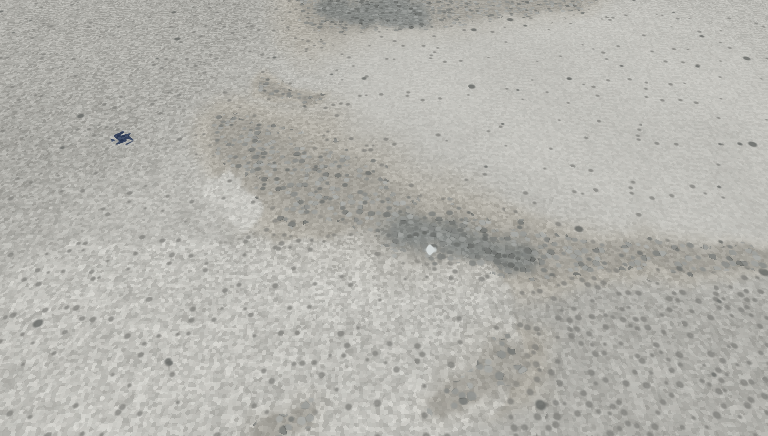
This texture is drawn by a WebGL 1 fragment shader. Its source:

```glsl
precision highp float;
// Worn pale concrete road seen at a slant, with loose grey gravel in a broken seam.
uniform vec2 u_resolution;

vec2 hash2(vec2 c) {
  return fract(sin(vec2(dot(c, vec2(127.1, 311.7)), dot(c, vec2(269.5, 183.3)))) * 43758.5);
}

// Cellular noise: nearest distance, second distance, random tone of the cell
vec3 cells(vec2 p) {
  vec2 base = floor(p);
  vec3 near = vec3(9.0, 9.0, 0.0);
  for (int j = -1; j <= 1; j++) {
    for (int i = -1; i <= 1; i++) {
      vec2 cell = base + vec2(float(i), float(j));
      float d = length(cell + 0.15 + 0.7 * hash2(cell) - p);
      if (d < near.x) near = vec3(d, near.x, hash2(cell + 41.7).x);
      else near.y = min(near.y, d);
    }
  }
  return near;
}

// Layered, turned sines for stains and ragged outlines
float waves(vec2 p) {
  float sum = 0.0, amp = 0.55;
  for (int i = 0; i < 5; i++) {
    sum += amp * sin(p.x + 1.7 * sin(p.y * 0.8)) * cos(p.y + 1.3 * sin(p.x * 0.7));
    p = mat2(1.6, 1.2, -1.2, 1.6) * p + 1.3;
    amp *= 0.62;
  }
  return sum;
}

// Tapered streak: 1 on its spine, 0 at its rim, negative outside
float streak(vec2 p, vec2 a, vec2 b, float ra, float rb) {
  float h = clamp(dot(p - a, b - a) / dot(b - a, b - a), 0.0, 1.0);
  return 1.0 - length(p - mix(a, b, h)) / mix(ra, rb, h);
}

// Round stones in the cells whose tone falls below the given share
float stones(vec3 c, float share, float radius, float blur) {
  float r = radius * (0.65 + 0.7 * fract(c.z * 57.3));
  return step(c.z, share) * (1.0 - smoothstep(r - blur, r + blur, c.x));
}

void main() {
  vec2 p = gl_FragCoord.xy / u_resolution.y;
  float shrink = 1.0 / (1.9 - p.y);
  vec2 ground = vec2((p.x - 0.88) * shrink, 1.7 * shrink);
  float px = shrink / u_resolution.y;
  vec2 w = p + 0.022 * vec2(waves(p * 17.0), waves(p * 17.0 + 7.0));
  float stain = waves(p * vec2(5.0, 8.0) + 2.0);

  // Gravel seam and its outlying patches
  float seam = streak(w, vec2(0.53, 0.69), vec2(0.72, 0.58), 0.055, 0.11);
  seam = max(seam, streak(w, vec2(0.72, 0.58), vec2(0.98, 0.47), 0.11, 0.08));
  seam = max(seam, streak(w, vec2(0.98, 0.47), vec2(1.27, 0.40), 0.08, 0.05));
  seam = max(seam, streak(w, vec2(1.27, 0.415), vec2(1.80, 0.41), 0.05, 0.025));
  float patches = streak(w, vec2(0.74, 0.985), vec2(1.36, 1.0), 0.07, 0.025);
  patches = max(patches, streak(w, vec2(0.60, 0.80), vec2(0.73, 0.775), 0.02, 0.014));
  patches = max(patches, streak(w, vec2(1.16, 0.17), vec2(1.0, 0.06), 0.065, 0.035));
  patches = max(patches, streak(w, vec2(0.70, 0.05), vec2(0.60, 0.0), 0.03, 0.03));
  float gravel = smoothstep(-0.15, 0.45, max(seam, patches) + 0.15 * stain);
  float core = smoothstep(0.0, 0.8, streak(w, vec2(0.92, 0.48), vec2(1.2, 0.40), 0.07, 0.05));
  core = max(core, smoothstep(0.0, 0.7, streak(w, vec2(0.76, 0.985), vec2(0.96, 0.97), 0.04, 0.05)));

  // Slabs of different wear
  float slab = streak(w, vec2(0.22, 0.17), vec2(0.95, 0.22), 0.28, 0.25);
  float paleSlab = smoothstep(-0.03, 0.06, slab);
  float chip = smoothstep(-0.1, 0.2, streak(w, vec2(0.52, 0.56), vec2(0.57, 0.52), 0.055, 0.05));
  float smoothSlab = smoothstep(-0.3, 0.4, streak(w, vec2(1.0, 0.85), vec2(1.7, 0.65), 0.25, 0.28));
  float greySide = smoothstep(-0.2, 0.6, streak(w, vec2(0.0, 0.70), vec2(0.45, 1.0), 0.33, 0.22));
  float pebbly = smoothstep(0.42, 0.32, w.y) * smoothstep(1.05, 1.3, w.x);
  float dust = smoothstep(-1.3, 0.0, max(seam, patches)) * (1.0 - 0.75 * paleSlab) * (1.0 - 0.6 * smoothSlab);

  vec3 color = vec3(0.722, 0.72, 0.70) + 0.022 * stain;
  color += 0.032 * paleSlab + 0.03 * smoothSlab + 0.05 * chip - 0.05 * greySide - 0.04 * pebbly;
  color = mix(color, vec3(0.69, 0.67, 0.625), 0.6 * dust * (1.0 - chip));
  float rim = smoothstep(0.03, 0.0, abs(slab)) * smoothstep(-0.2, 0.6, waves(p * 9.0));
  color -= 0.045 * rim;

  // Fine sandy grain
  vec3 sand = cells(ground * vec2(190.0, 210.0));
  vec3 grit = cells(ground * vec2(95.0, 110.0) + 13.0);
  float rough = 1.0 + 0.3 * paleSlab + 0.3 * greySide - 0.45 * smoothSlab;
  color += rough * (0.10 * (sand.z - 0.5) + 0.055 * (grit.z - 0.5));
  color -= 0.05 * rough * smoothstep(0.8, 1.0, grit.z) * smoothstep(0.5, 0.2, grit.x);

  // Scattered dark pebbles
  vec3 pebble = cells(ground * vec2(72.0, 80.0) + 5.0);
  float share = 0.06 + 0.06 * paleSlab + 0.32 * pebbly + 0.08 * dust - 0.03 * smoothSlab;
  float dots = stones(pebble, share, 0.26, 0.08 + 40.0 * px);
  color = mix(color, vec3(0.49, 0.49, 0.475), 0.72 * dots);
  vec3 lump = cells(ground * vec2(34.0, 38.0) + 29.0);
  color = mix(color, vec3(0.39, 0.40, 0.39), 0.8 * stones(lump, 0.025, 0.2, 0.05 + 18.0 * px));

  // Loose gravel: shaded stones with dark gaps
  vec3 stone = cells(ground * vec2(84.0, 96.0) + 61.0);
  vec3 bed = mix(vec3(0.62, 0.61, 0.58), vec3(0.47, 0.49, 0.485), core);
  color = mix(color, bed + 0.09 * (sand.z - 0.5), 0.75 * gravel);
  vec3 stoneColor = vec3(0.43, 0.44, 0.43) + 0.26 * fract(stone.z * 23.7) - 0.04 * core;
  stoneColor -= 0.10 * smoothstep(0.2, 0.0, stone.y - stone.x);
  float cover = stones(stone, gravel * (0.55 + 0.3 * core), 0.42, 0.08 + 42.0 * px);
  color = mix(color, stoneColor, 0.85 * cover);

  // One pale stone and one crumpled blue scrap
  float soft = 1.0 / u_resolution.y;
  float paleStone = length((p - vec2(0.987, 0.427)) * vec2(1.0, 1.15)) + 0.002 * sin(p.x * 400.0);
  color = mix(color, vec3(0.83, 0.85, 0.85), smoothstep(0.012 + soft, 0.012 - soft, paleStone));
  vec2 s = p - vec2(0.28, 0.683);
  float scrap = length(s * vec2(0.75, 1.2)) + 0.006 * sin(s.x * 260.0 + 2.0 * sin(s.y * 300.0));
  vec3 scrapColor = vec3(0.16, 0.21, 0.31) + 0.12 * sand.z;
  color = mix(color, scrapColor, smoothstep(0.014 + soft, 0.014 - soft, scrap));

  gl_FragColor = vec4(color, 1.0);
}
```
